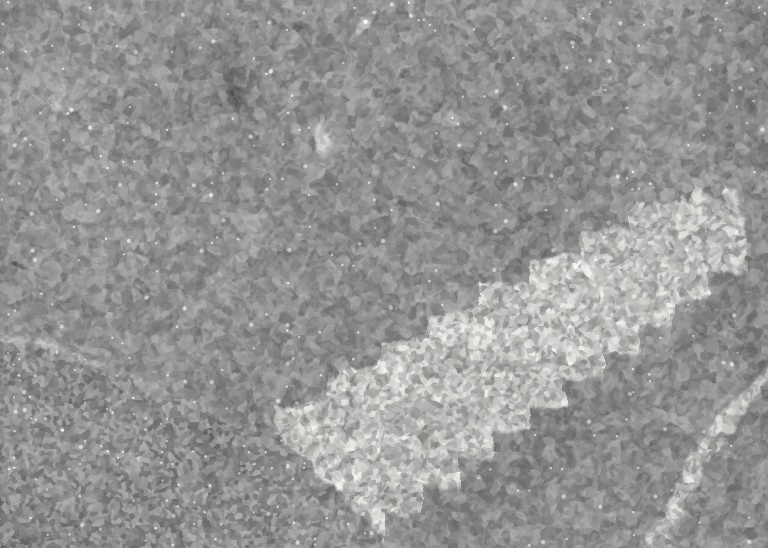
Reproduce this texture procedurally as a Shadertoy shader.

```glsl
const float BASE_GRAY = 0.555;
const float PAINT_GRAY = 0.735;
const float FLAKE_SCALE = 62.0;
const float GRIT_SCALE = 125.0;
const float FLAKE_GAIN = 0.15;
const float GRIT_GAIN = 0.11;
const float UPPER_PERIOD = 0.092;
const float LOWER_PERIOD = 0.066;
const float EDGE = 0.004;
const vec3 COOL_TINT = vec3(0.997, 1.0, 1.004);
const vec3 WARM_TINT = vec3(1.003, 1.0, 0.988);

// Marks: centre and half size; tilt in radians and brightness change
const int MARKS = 10;
const vec4 MARK_SHAPE[MARKS] = vec4[](
    vec4(0.589, 0.750, 0.014, 0.040), vec4(0.662, 0.954, 0.011, 0.028),
    vec4(0.106, 0.818, 0.012, 0.040), vec4(0.834, 0.783, 0.020, 0.012),
    vec4(0.934, 0.106, 0.014, 0.014), vec4(0.425, 0.845, 0.020, 0.060),
    vec4(0.545, 0.940, 0.006, 0.035), vec4(0.036, 0.513, 0.022, 0.006),
    vec4(1.250, 0.370, 0.085, 0.018), vec4(0.740, 0.628, 0.025, 0.006));
const vec2 MARK_LOOK[MARKS] = vec2[](
    vec2(0.1, 0.22), vec2(-0.8, 0.16), vec2(-0.1, 0.10), vec2(-0.2, 0.12),
    vec2(0.0, 0.08), vec2(-0.2, -0.10), vec2(0.75, -0.09), vec2(-0.3, -0.14),
    vec2(0.55, -0.07), vec2(0.0, -0.10));

vec3 hash3(vec2 p) {
    vec3 q = fract(p.xyx * vec3(0.1031, 0.1030, 0.0973));
    q += dot(q, q.yxz + 33.33);
    return fract((q.xxy + q.yzz) * q.zyx);
}

float valueNoise(vec2 p) {
    vec2 i = floor(p), f = fract(p);
    f = f * f * (3.0 - 2.0 * f);
    float low = mix(hash3(i).x, hash3(i + vec2(1, 0)).x, f.x);
    float high = mix(hash3(i + vec2(0, 1)).x, hash3(i + vec2(1, 1)).x, f.x);
    return mix(low, high, f.y);
}

float fbm(vec2 p) {
    float sum = 0.0, gain = 0.5;
    for (int k = 0; k < 4; k++) {
        sum += gain * valueNoise(p);
        p = p * 2.03 + 17.1;
        gain *= 0.5;
    }
    return sum / 0.9375;
}

// Soft cells, each with its own random shade around zero
float flakes(vec2 p) {
    vec2 cell = floor(p);
    float sum = 0.0, total = 0.0;
    for (int y = -1; y <= 1; y++)
    for (int x = -1; x <= 1; x++) {
        vec2 id = cell + vec2(x, y);
        vec3 h = hash3(id);
        vec2 d = id + h.xy - p;
        float w = exp(-16.0 * dot(d, d)) + 1e-6;
        sum += w * (h.z - 0.5);
        total += w;
    }
    return sum / total;
}

// Sparse bright grains
float sparkles(vec2 p, float density) {
    vec2 id = floor(p);
    vec3 h = hash3(id + 71.0);
    float d = length(fract(p) - 0.3 - 0.4 * h.xy);
    return step(1.0 - density, h.z) * (1.0 - smoothstep(0.12, 0.32, d));
}

// Slanted band with stepped teeth on both long sides
float paintBand(vec2 p) {
    float along = p.x - 0.487;
    float upper = 0.232 + 0.556 * along + 0.13 * along * (0.8 - along);
    upper += 0.012 - 0.042 * fract((p.x - 1.058) / UPPER_PERIOD);
    upper = min(upper, 0.662 - 0.03 * fract(p.x / 0.06));
    float lower = 0.015 + 0.735 * (p.x - 0.703);
    lower += 0.050 * (1.0 - fract((p.x - 0.703) / LOWER_PERIOD));
    float leftEnd = (p.y - 0.224 + 0.97 * along) * 0.72;
    float rightEnd = 1.368 - 0.14 * (p.y - 0.5) - p.x;
    return min(min((upper - p.y) * 0.87, (p.y - lower) * 0.81), min(leftEnd, rightEnd));
}

void mainImage(out vec4 fragColor, in vec2 fragCoord) {
    vec2 p = fragCoord / iResolution.y;
    vec2 warp = vec2(fbm(p * 38.0), fbm(p * 38.0 + 50.0)) - 0.5;
    vec2 rough = p + 0.024 * warp;

    // Faint seam, with coarser ground beneath it
    float seamY = 0.383 - 0.15 * p.x - 0.26 * max(p.x - 0.1, 0.0);
    float below = smoothstep(0.02, -0.02, rough.y - seamY);
    below *= 1.0 - smoothstep(0.45, 0.85, p.x);
    float seam = exp(-pow((rough.y - seamY) / 0.008, 2.0));
    seam *= 1.0 - smoothstep(0.08, 0.5, p.x);

    // Mottled ground
    float flake = flakes(p * FLAKE_SCALE + warp);
    float grit = flakes(p * GRIT_SCALE + warp * 2.0);
    float shade = BASE_GRAY + 0.10 * (fbm(p * 5.0) - 0.5);
    shade += 0.018 * smoothstep(0.7, 0.0, p.x) * smoothstep(0.3, 0.6, p.y);
    shade += FLAKE_GAIN * flake * mix(1.0, 0.6, below);
    shade += GRIT_GAIN * grit * mix(1.0, 1.9, below);
    shade += 0.11 * seam - 0.012 * below;
    shade += 0.24 * sparkles(p * 58.0, 0.022);
    shade += 0.26 * sparkles(p * 100.0, 0.018 + 0.025 * below);

    // Chips and stains
    for (int k = 0; k < MARKS; k++) {
        float c = cos(MARK_LOOK[k].x), s = sin(MARK_LOOK[k].x);
        vec2 d = mat2(c, -s, s, c) * (rough - MARK_SHAPE[k].xy);
        float r = length(d / MARK_SHAPE[k].zw);
        shade += MARK_LOOK[k].y * (1.0 - smoothstep(0.45, 1.15, r));
    }

    // Broad band and the thin curved line at the lower right
    float band = smoothstep(-EDGE, EDGE, paintBand(rough));
    float curveX = 1.195 + 0.33 * p.y + p.y * p.y;
    float offset = abs(rough.x - curveX) * 0.8;
    float thin = 1.0 - smoothstep(0.010, 0.018, offset + 0.012 * (valueNoise(p * 32.0) - 0.5));
    thin *= 1.0 - smoothstep(0.36, 0.42, p.y);
    float paint = PAINT_GRAY + 0.20 * flake + 0.24 * grit + 0.10 * (fbm(p * 24.0) - 0.5);
    shade = mix(shade, paint, band);
    shade = mix(shade, paint + 0.02, 0.85 * thin);

    vec3 tint = mix(COOL_TINT, WARM_TINT, max(band, thin));
    fragColor = vec4(clamp(shade * tint, 0.0, 1.0), 1.0);
}
```
